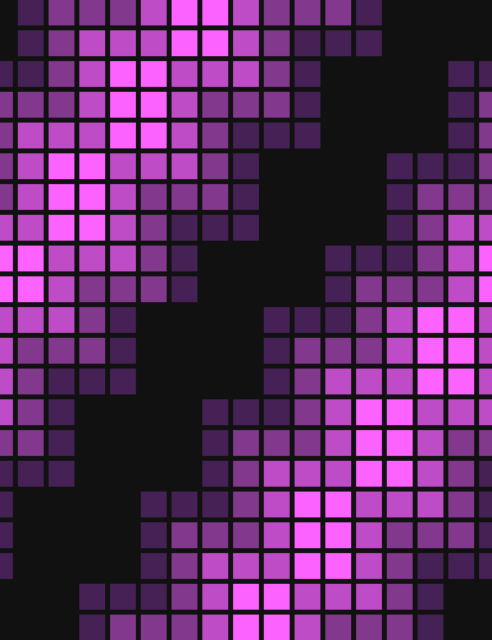
This pattern is drawn by a Shadertoy shader. Its source:

```glsl
// Left edge of the bright core on a row: two columns per step, four steps per 11 rows
float stair(float row) {
    return 6.0 + 2.0 * ceil((4.0 * row - 0.5) / 11.0);
}

// 1 when the cell lies in a band around the core; each edge has its own row lag and offset
float inBand(vec2 cell, vec2 lag, vec2 offset) {
    float left = stair(cell.y + lag.x) - offset.x;
    float right = stair(cell.y + lag.y) + offset.y;
    return step(mod(cell.x - left, 16.0) + 0.5, right - left);
}

// Nested bands, dim to bright, give a level from 0 to 4
float bandLevel(vec2 cell) {
    return inBand(cell, vec2(0, 0), vec2(5, 7))
         + inBand(cell, vec2(1, 2), vec2(4, 4))
         + inBand(cell, vec2(2, 1), vec2(3, 3))
         + inBand(cell, vec2(0, 0), vec2(0, 2));
}

vec3 levelColor(float level) {
    vec3 color = vec3(0.067);
    color = mix(color, vec3(0.27, 0.13, 0.335), step(0.5, level));
    color = mix(color, vec3(0.51, 0.22, 0.55), step(1.5, level));
    color = mix(color, vec3(0.75, 0.30, 0.78), step(2.5, level));
    return mix(color, vec3(0.99, 0.385, 1.0), step(3.5, level));
}

void mainImage(out vec4 fragColor, in vec2 fragCoord) {
    // Grid of 16 cells across, one cell centred on the canvas
    float pixel = 16.0 / iResolution.x;
    vec2 p = (fragCoord - 0.5 * iResolution.xy) * pixel;
    vec2 cell = floor(p + 0.5);

    // Square tile with a dark gap around it
    vec2 edge = abs(p - cell) - 0.42;
    vec2 cover = 1.0 - smoothstep(-0.8 * pixel, 0.8 * pixel, edge);

    vec3 color = mix(vec3(0.067), levelColor(bandLevel(cell)), cover.x * cover.y);
    fragColor = vec4(color, 1.0);
}
```
